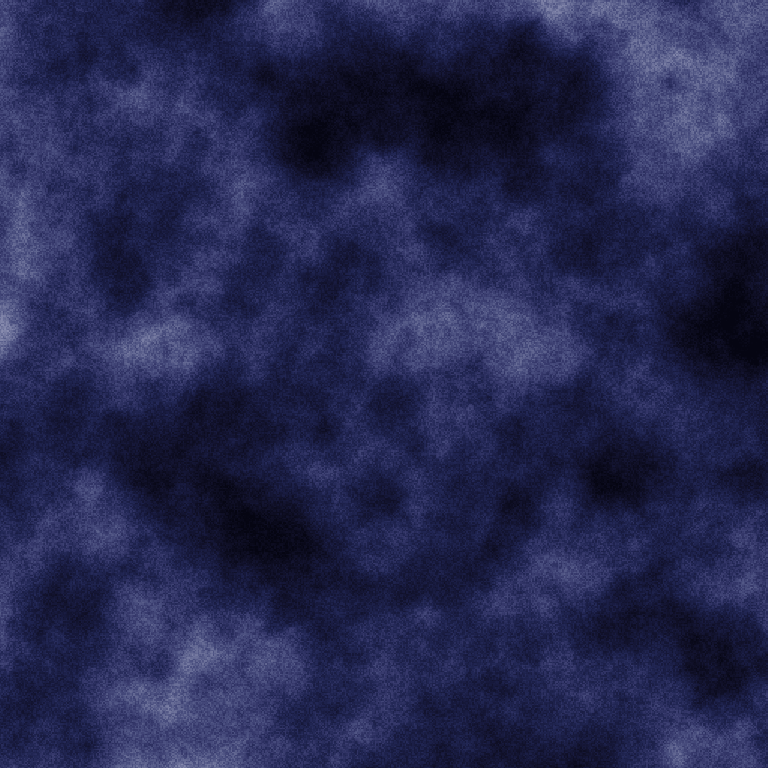
Reproduce this texture procedurally as a WebGL 2 fragment shader.

```glsl
#version 300 es
precision highp float;
// Draws a grainy midnight-blue nebula of layered cloud noise.

uniform vec2 u_resolution;
out vec4 fragColor;

// Integer hash of a lattice cell, returned in 0..1
float hash(vec2 cell) {
    uvec2 q = uvec2(ivec2(cell)) * uvec2(1597u, 3812u + 1u);
    uint n = (q.x ^ (q.y << 7)) * 74729u + q.y;
    n = (n ^ (n >> 15)) * 73471u;
    n = (n ^ (n >> 13)) * 91193u;
    n ^= n >> 16;
    return float(n & 65535u) / 65535.0;
}

// Smooth value noise centred on zero
float valueNoise(vec2 p) {
    vec2 cell = floor(p);
    vec2 f = p - cell;
    f = f * f * f * (f * (f * 6.0 - 15.0) + 10.0);
    float low = mix(hash(cell), hash(cell + vec2(1, 0)), f.x);
    float high = mix(hash(cell + vec2(0, 1)), hash(cell + vec2(1, 1)), f.x);
    return mix(low, high, f.y) - 0.5;
}

// Octaves are turned against each other to hide the lattice
float clouds(vec2 p) {
    float sum = 0.0, amplitude = 1.0;
    for (int i = 0; i < 8; i++) {
        sum += amplitude * valueNoise(p);
        p = mat2(1.6, 1.2, -1.2, 1.6) * p + vec2(17.3, 9.7);
        amplitude *= 0.6;
    }
    return sum;
}

// Night sky ramp, from near black through indigo to pale lavender
vec3 nightRamp(float level) {
    vec3 color = mix(vec3(0.02, 0.02, 0.07), vec3(0.06, 0.06, 0.15), clamp((level + 2.5) / 1.0, 0.0, 1.0));
    color = mix(color, vec3(0.09, 0.10, 0.24), clamp((level + 1.5) / 0.8, 0.0, 1.0));
    color = mix(color, vec3(0.13, 0.15, 0.33), clamp((level + 0.7) / 0.7, 0.0, 1.0));
    color = mix(color, vec3(0.21, 0.22, 0.42), clamp(level / 0.6, 0.0, 1.0));
    color = mix(color, vec3(0.29, 0.31, 0.50), clamp((level - 0.6) / 0.6, 0.0, 1.0));
    color = mix(color, vec3(0.42, 0.44, 0.60), clamp((level - 1.2) / 0.7, 0.0, 1.0));
    return mix(color, vec3(0.62, 0.63, 0.75), clamp((level - 1.9) / 1.1, 0.0, 1.0));
}

void main() {
    vec2 uv = gl_FragCoord.xy / u_resolution.y;
    float level = 3.6 * clouds(uv * 4.3 + vec2(3.1, 7.4));

    // Fine film grain, fixed to the canvas
    float grain = hash(floor(uv * 512.0) + 900.0) - 0.5;
    level += 0.85 * grain;

    fragColor = vec4(nightRamp(level), 1.0);
}
```
